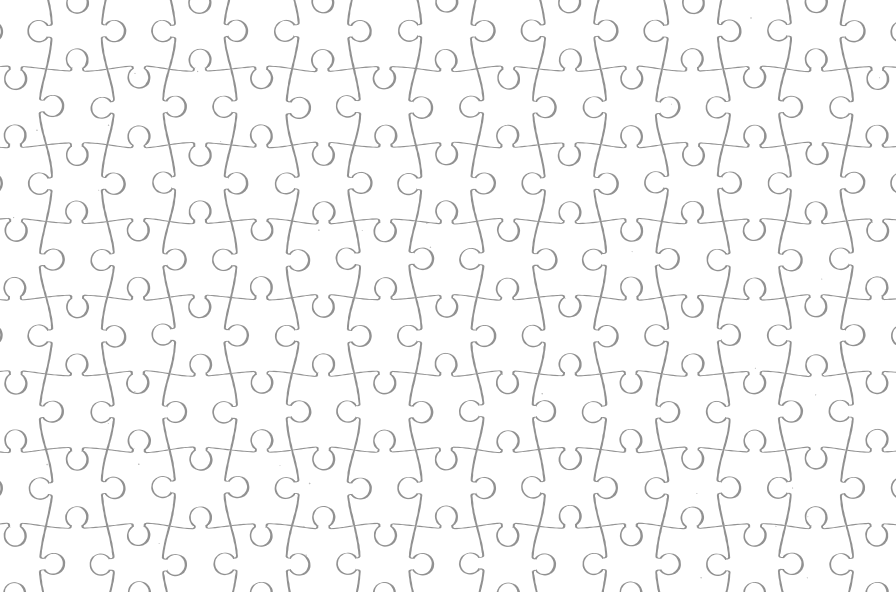
Give the GLSL for this pattern, as a WebGL 1 fragment shader.

```glsl
precision highp float;

uniform vec2 u_resolution;

// All lengths are fractions of the canvas height.
const vec2 CELL = vec2(0.10405, 0.1287);
const vec2 GRID_ORIGIN = vec2(0.0777, 0.1115);
const float KNOB_RADIUS = 0.0178;
const float NECK_HALF_WIDTH = 0.0100;
const float FILLET = 0.0045;
const float SIDE_BOW = 0.0105;
const float SIDE_REACH = 0.0287;
const float FLAT_BOW = 0.0045;
const float FLAT_REACH = 0.0335;
const float THIN_LINE = 0.0018;
const float THICK_LINE = 0.0034;
const float KNOB_SHADE = 0.0008;
const float CUT_JITTER = 0.0012;
const float ROUGHNESS = 0.0005;
const float SPECK_GRID = 0.05;
const float SPECK_CHANCE = 0.07;
const vec3 PAPER = vec3(1.0);
const vec3 INK = vec3(0.57);
const float PI = 3.14159265;

float hash(vec2 p) {
  return fract(sin(dot(p, vec2(127.1, 311.7))) * 4375.85);
}

float smoothUnion(float a, float b, float k) {
  float h = max(k - abs(a - b), 0.0) / k;
  return min(a, b) - 0.25 * h * h * k;
}

// Layered sines for a slightly ragged cut.
float ragged(vec2 p) {
  return 0.5 * sin(p.x * 310.0 + 2.0 * sin(p.y * 190.0))
       + 0.3 * sin(p.y * 430.0 + 3.0 * sin(p.x * 130.0))
       + 0.2 * sin((p.x + p.y) * 790.0);
}

// Edge space: x runs along the edge, y points toward the knob.
float tabField(vec2 e, float span, float bow, float reach, vec2 jitter) {
  float base = e.y + bow * cos(PI * e.x / span);
  vec2 k = e - vec2(0.0, reach - KNOB_RADIUS) - jitter;
  float knob = length(k) - KNOB_RADIUS;
  float neck = max(abs(k.x) - NECK_HALF_WIDTH, k.y);
  return smoothUnion(base, min(knob, neck), FILLET);
}

// Ink coverage of one edge; across is the edge-space y axis in the canvas.
float edgeInk(vec2 e, float span, float bow, float reach, vec2 along,
              vec2 across, vec2 id, float rough, float pixel) {
  vec2 jitter = CUT_JITTER * (2.0 * vec2(hash(id), hash(id + 37.0)) - 1.0);
  float eps = 0.0003;
  float d = tabField(e, span, bow, reach, jitter);
  vec2 slope = vec2(
    tabField(e + vec2(eps, 0.0), span, bow, reach, jitter) - d,
    tabField(e + vec2(0.0, eps), span, bow, reach, jitter) - d) / eps;
  float steepness = max(length(slope), 0.3);
  vec2 normal = (slope.x * along + slope.y * across) / steepness;

  // Upright strokes are heavier, as are the lower right sides of knobs.
  float width = mix(THIN_LINE, THICK_LINE, smoothstep(0.15, 1.0, abs(normal.x)));
  float onKnob = smoothstep(0.0, 0.01, e.y);
  width += KNOB_SHADE * onKnob * dot(normal, vec2(0.8, -0.6));
  width += ROUGHNESS * rough;
  float dist = abs(d / steepness);
  return clamp(0.5 + (0.5 * width - dist) / pixel, 0.0, 1.0);
}

// Sparse dust, at most one fleck in each cell.
float specks(vec2 p, float pixel) {
  vec2 id = floor(p / SPECK_GRID);
  vec2 center = (id + 0.2 + 0.6 * vec2(hash(id + 5.0), hash(id + 11.0))) * SPECK_GRID;
  float radius = mix(0.0006, 0.0013, hash(id + 23.0));
  float dotInk = clamp(0.5 + (radius - length(p - center)) / pixel, 0.0, 1.0);
  return dotInk * step(hash(id + 71.0), SPECK_CHANCE) * 0.6;
}

void main() {
  vec2 p = gl_FragCoord.xy / u_resolution.y;
  float pixel = 1.0 / u_resolution.y;
  float rough = ragged(p);
  vec2 drift = 0.0006 * vec2(sin(p.y * 47.0 + p.x * 19.0), sin(p.x * 53.0 - p.y * 23.0));
  vec2 q = (p + drift - GRID_ORIGIN) / CELL;

  // Upright edges, knobs alternating left and right.
  vec2 id = vec2(floor(q.x + 0.5), floor(q.y));
  float side = 2.0 * mod(id.x + id.y, 2.0) - 1.0;
  vec2 local = (q - id - vec2(0.0, 0.5)) * CELL;
  float ink = edgeInk(vec2(local.y, local.x * side), CELL.y, SIDE_BOW, SIDE_REACH,
                      vec2(0.0, 1.0), vec2(side, 0.0), id, rough, pixel);

  // Level edges, knobs alternating up and down.
  id = vec2(floor(q.x), floor(q.y + 0.5));
  side = 1.0 - 2.0 * mod(id.x + id.y, 2.0);
  local = (q - id - vec2(0.5, 0.0)) * CELL;
  float flatInk = edgeInk(vec2(local.x, local.y * side), CELL.x, FLAT_BOW, FLAT_REACH,
                          vec2(1.0, 0.0), vec2(0.0, side), id + 91.0, rough, pixel);

  ink = max(max(ink, flatInk), specks(p, pixel));
  gl_FragColor = vec4(mix(PAPER, INK, ink), 1.0);
}
```
